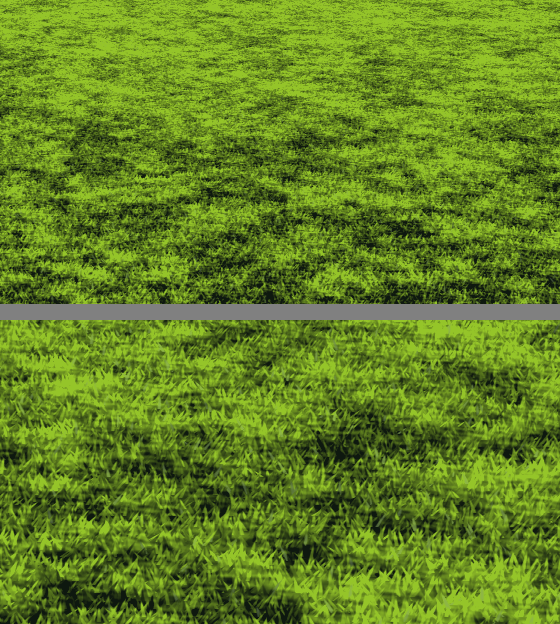
Top: the whole. Bottom: its middle third, enlarged.
A WebGL 1 fragment shader for this texture:

```glsl
precision highp float;
// A sunlit meadow of short grass receding toward a horizon just above the frame.
uniform vec2 u_resolution;

const float HORIZON = 1.25;     // height of the vanishing line
const float ROW_STEP = 0.0050;  // spacing of blade rows, relative to depth
const float CELL = 0.0080;      // spacing of blades along a row

float hash(vec2 p) {
  return fract(sin(dot(p, vec2(12.9898, 78.233))) * 43758.5453);
}

float noise(vec2 p) {
  vec2 i = floor(p);
  vec2 f = fract(p);
  f = f * f * (3.0 - 2.0 * f);
  return mix(mix(hash(i), hash(i + vec2(1.0, 0.0)), f.x),
             mix(hash(i + vec2(0.0, 1.0)), hash(i + vec2(1.0, 1.0)), f.x), f.y);
}

// Ground position, flattened by perspective
vec2 ground(float x, float depth) {
  return vec2(x / (depth + 0.4), -log(depth));
}

// Uneven turf: broad patches, wide tufts and narrow gaps
float turf(vec2 g) {
  float patches = noise(g * vec2(5.0, 12.0) + 3.7);
  float tufts = noise(g * vec2(18.0, 52.0) + 11.3);
  float gaps = noise(g * vec2(42.0, 115.0) + 29.1);
  return 0.25 * patches + 0.42 * tufts + 0.33 * gaps;
}

vec3 grassColor(float light) {
  return mix(vec3(0.07, 0.11, 0.06), vec3(0.53, 0.70, 0.15), clamp(light, -0.03, 1.12));
}

// Sunlight on the turf, brighter and flatter with distance
float sunlight(float x, float depth) {
  float far = clamp(HORIZON - depth, 0.0, 1.0);
  return mix(0.60, 0.98, far) + mix(2.3, 1.35, far) * (turf(ground(x, depth)) - 0.5);
}

void main() {
  vec2 p = gl_FragCoord.xy / u_resolution.y;
  float pixel = 1.0 / u_resolution.y;
  float depth = HORIZON - p.y;
  float far = clamp(p.y, 0.0, 1.0);

  // Shaded thatch behind the blades
  float light = sunlight(p.x, depth) - mix(0.42, 0.25, far);
  float gloss = 0.0;

  // Blades, painted from the farthest row to the nearest
  float topRow = floor(-log(depth) / ROW_STEP);
  for (int i = 0; i < 5; i++) {
    float row = topRow - float(i);
    float rowDepth = exp(-row * ROW_STEP);
    vec2 q = vec2(p.x, p.y - HORIZON + rowDepth) / rowDepth;
    float column = floor(q.x / CELL);

    for (int j = -2; j <= 2; j++) {
      vec2 id = vec2(column + float(j), row);
      float along = q.y / mix(0.010, 0.025, hash(id + 2.3));
      float root = (id.x + hash(id)) * CELL;
      float lean = (hash(id + 5.9) - 0.42) * 0.034;
      float width = 0.0025 * (1.0 - along * along);
      float offset = abs(q.x - root - lean * along);
      float cover = clamp((width - offset) * rowDepth / (1.7 * pixel) + 0.5, 0.0, 1.0);
      cover *= 1.0 - smoothstep(0.6, 1.0, along);

      if (cover > 0.0) {
        float blade = sunlight(root * rowDepth, rowDepth);
        blade += (hash(id + 7.1) - 0.5) * mix(0.85, 0.55, far);
        blade += (along - 0.4) * mix(0.45, 0.25, far);
        light = mix(light, blade, cover);
        gloss = mix(gloss, step(0.98, hash(id + 13.7)), cover);
      }
    }
  }

  // Fine flecks of sun and shade, drawn out sideways with distance
  vec2 g = ground(p.x, depth);
  float flecks = noise(g * vec2(150.0, 260.0)) + noise(g * vec2(85.0, 210.0) + 41.0);
  light += (flecks - 1.0) * mix(0.48, 0.40, far);

  // A few glossy blades reflect the pale sky
  vec3 color = mix(grassColor(light), vec3(0.52, 0.64, 0.40), 0.45 * gloss);
  gl_FragColor = vec4(color, 1.0);
}
```
